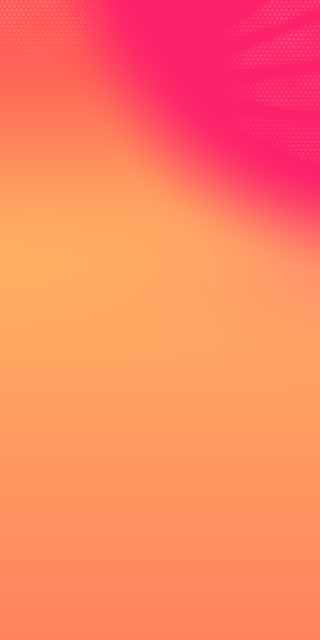
A Shadertoy shader for this background:

```glsl
// Warm sunset gradient with a pink corner glow and faint halftone dot streaks.

#define GOLD       vec3(1.00, 0.685, 0.385)
#define CORAL      vec3(1.00, 0.515, 0.37)
#define RED_ORANGE vec3(1.00, 0.33, 0.33)
#define PEACH      vec3(1.00, 0.55, 0.43)
#define PINK       vec3(0.99, 0.13, 0.42)
#define DOT_TINT   vec3(1.00, 0.66, 0.58)
#define HORIZON    0.42
#define DOT_PITCH  0.0148
#define DOT_RADIUS 0.36
#define DOT_ALPHA  0.36

// Vertical blend with a golden horizon; depth runs from the top edge down.
vec3 warmBase(float x, float depth) {
    vec3 upper = mix(RED_ORANGE, GOLD, smoothstep(0.0, HORIZON, depth));
    float lower = clamp((depth - HORIZON) / (1.0 - HORIZON), 0.0, 1.0);
    vec3 color = mix(upper, CORAL, lower);
    float offset = (depth - HORIZON) / 0.10;
    return mix(color, PEACH, 0.75 * x * x * exp(-offset * offset));
}

// Curved glow whose edge softens toward the left.
float pinkGlow(float x, float depth) {
    float decay = exp(-3.0 * (x - 0.27));
    float edgeDepth = 0.4 * (1.0 - decay);
    float halfWidth = 0.08 + 0.11 * decay;
    return smoothstep(-halfWidth, halfWidth, edgeDepth - depth);
}

// Layered sines vary the strength of the dot patches.
float waves(vec2 p) {
    return 0.5 + 0.25 * sin(19.0 * p.x + 61.0 * p.y)
               + 0.25 * sin(37.0 * p.x - 43.0 * p.y + 1.7);
}

// Tapered streaks on the right and a soft patch in the left corner.
float streakMask(float x, float depth) {
    float mask = 0.0;
    for (int i = 0; i < 4; i++) {
        float n = float(i);
        float center = 0.012 + 0.066 * n + 0.13 * (n - 2.0) * (x - 0.88);
        float thickness = 0.012 + 0.024 * smoothstep(0.66, 1.0, x);
        float band = 1.0 - smoothstep(0.55, 1.0, abs(depth - center) / thickness);
        mask = max(mask, band * (1.0 - 0.2 * n));
    }
    mask *= smoothstep(0.66, 0.84, x);
    float corner = (1.0 - smoothstep(0.10, 0.40, x))
                 * (1.0 - smoothstep(0.02, 0.13, depth));
    return max(mask, corner) * mix(0.45, 1.0, waves(vec2(x, depth)));
}

// Round dots on a staggered grid.
float halftone(vec2 p) {
    vec2 cell = p / (DOT_PITCH * vec2(1.0, 0.866));
    cell.x += 0.5 * mod(floor(cell.y), 2.0);
    vec2 local = (fract(cell) - 0.5) * vec2(1.0, 0.866);
    float soft = 0.7 / (iResolution.x * DOT_PITCH);
    return 1.0 - smoothstep(DOT_RADIUS - soft, DOT_RADIUS + soft, length(local));
}

void mainImage(out vec4 fragColor, in vec2 fragCoord) {
    vec2 uv = fragCoord / iResolution.xy;
    float depth = 1.0 - uv.y;

    vec3 color = mix(warmBase(uv.x, depth), PINK, pinkGlow(uv.x, depth));

    // Dots are anchored to the top edge and scaled by the canvas width.
    vec2 p = vec2(fragCoord.x, iResolution.y - fragCoord.y) / iResolution.x;
    float dots = halftone(p) * streakMask(uv.x, depth);
    color = mix(color, DOT_TINT, DOT_ALPHA * dots);

    fragColor = vec4(color, 1.0);
}
```
